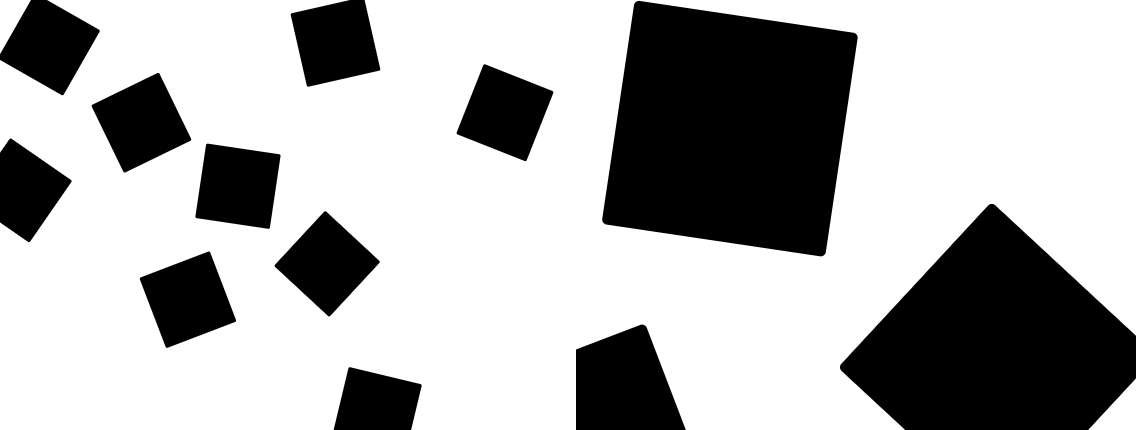
Left: the whole. Right: its middle third, enlarged.
A Shadertoy shader for this pattern:

```glsl
vec2 hash22(vec2 cell) {
    vec3 h = fract(vec3(cell.xyx + 17.0) * vec3(0.1031, 0.1030, 0.0973));
    h += dot(h, h.yxz + 33.33);
    return fract((h.xx + h.yz) * h.zy);
}

mat2 rotation(float angle) {
    float c = cos(angle), s = sin(angle);
    return mat2(c, s, -s, c);
}

float roundedSquare(vec2 p, float halfSide, float radius) {
    vec2 d = abs(p) - halfSide + radius;
    return length(max(d, 0.0)) + min(max(d.x, d.y), 0.0) - radius;
}

// Distance to the nearest square on three loose strings that fall to the right
float scatteredSquares(vec2 p) {
    vec2 heads[3] = vec2[3](vec2(0.11, 0.885), vec2(0.80, 0.90), vec2(0.04, 0.565));
    vec2 strides[3] = vec2[3](vec2(0.223, -0.165), vec2(0.36, -0.165), vec2(0.41, -0.257));
    float nearest = 1.0;
    for (int row = 0; row < 3; row++) {
        for (int i = 0; i < 4; i++) {
            vec2 jitter = (hash22(vec2(i, row)) - 0.5) * 0.04;
            vec2 center = heads[row] + float(i) * strides[row] + jitter;
            // Golden ratio steps spread the angles evenly over a quarter turn
            float turn = 0.67 + 0.618034 * float(i + 4 * row);
            vec2 local = rotation(-1.5708 * turn) * (p - center);
            nearest = min(nearest, roundedSquare(local, 0.0876, 0.004));
        }
    }
    return nearest;
}

void mainImage(out vec4 fragColor, in vec2 fragCoord) {
    vec2 p = fragCoord / iResolution.y;

    // Black squares on white, with an edge one pixel wide
    float white = clamp(0.5 + scatteredSquares(p) * iResolution.y, 0.0, 1.0);
    fragColor = vec4(vec3(white), 1.0);
}
```
